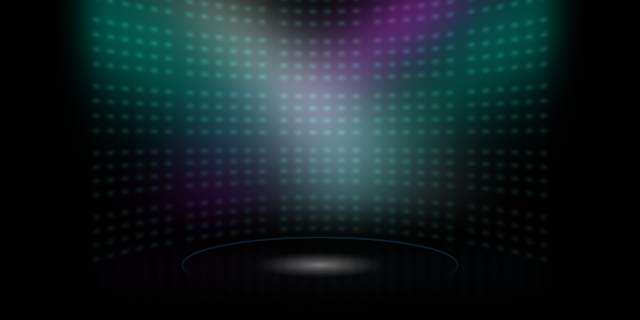
A WebGL 2 fragment shader for this background:

```glsl
#version 300 es
precision highp float;
// A dark stage: soft coloured light beams fall on a curved wall of LED dots,
// above a floor with a thin elliptical ring and a pale spot of light.
// Beams are rotated Gaussians; dots are a grouped grid bent around a horizon.
uniform vec2 u_resolution;
out vec4 outColor;

// Gaussian glow stretched along a rotated axis
float glow(vec2 p, vec2 center, float angle, vec2 radii) {
    float c = cos(angle), s = sin(angle);
    vec2 d = p - center;
    vec2 q = vec2(c * d.x + s * d.y, c * d.y - s * d.x) / radii;
    return exp(-dot(q, q));
}

float hash(vec2 p) {
    return fract(sin(dot(p, vec2(127.1, 311.7))) * 43758.5);
}

// Light falling on the wall
vec3 beams(vec2 p) {
    vec3 teal = vec3(0.0, 0.32, 0.285);
    vec3 light = teal * glow(p, vec2(-0.59, 0.89), -0.65, vec2(0.38, 0.20));
    light += teal * 0.93 * glow(p, vec2(0.58, 0.88), 0.65, vec2(0.40, 0.19));
    light += vec3(0.31, 0.32, 0.30) * glow(p, vec2(-0.25, 0.89), -0.75, vec2(0.33, 0.14));
    light += vec3(0.30, 0.31, 0.37) * glow(p, vec2(0.0, 0.64), 0.0, vec2(0.22, 0.23));
    light += vec3(0.11, 0.19, 0.20) * glow(p, vec2(0.07, 0.42), 0.0, vec2(0.19, 0.21));
    light += vec3(0.05, 0.13, 0.11) * glow(p, vec2(0.24, 0.54), 0.0, vec2(0.20, 0.22));
    light += vec3(0.02, 0.11, 0.12) * glow(p, vec2(-0.27, 0.66), 0.0, vec2(0.20));
    light += vec3(0.31, 0.07, 0.34) * glow(p, vec2(0.28, 0.95), 0.65, vec2(0.30, 0.13));
    light += vec3(0.09, 0.0, 0.11) * glow(p, vec2(-0.34, 0.40), 0.0, vec2(0.18, 0.22));
    light += vec3(0.05, 0.03, 0.04) * glow(p, vec2(0.38, 0.41), 0.0, vec2(0.15, 0.18));
    float sides = 1.0 - smoothstep(0.66, 0.84, abs(p.x));
    return light * sides * smoothstep(0.21, 0.40, p.y);
}

// Five panels of six columns; rows come in groups of four
float ledDots(vec2 p) {
    float panelX = mod(p.x + 0.1465, 0.293) - 0.1465;
    float column = panelX / 0.0452 + 3.0;
    float below = step(p.y, 0.557);
    float bend = 1.0 + mix(0.45, 0.73, below) * p.x * p.x;
    float height = abs(p.y - 0.557) / bend;
    float pitch = mix(0.0378, 0.0322, below);
    float row = mod(height - 0.010, 4.0 * pitch + 0.019) / pitch;
    vec2 cell = (fract(vec2(column, row)) - 0.5) * vec2(0.0452, pitch * bend);
    float inside = step(0.0, column) * step(column, 6.0) * step(row, 4.0);
    inside *= step(abs(p.x), 0.732) * step(0.010, height);
    inside *= 1.0 - below * step(0.292, height);
    vec2 q = cell / vec2(0.0115, 0.0085);
    return inside * exp(-dot(q, q));
}

void main() {
    // Height spans 0 to 1, x is centred
    vec2 p = (gl_FragCoord.xy - vec2(0.5 * u_resolution.x, 0.0)) / u_resolution.y;
    float pixel = 1.0 / u_resolution.y;

    // Wall and its dots
    vec3 color = beams(p);
    float dotFade = mix(0.65, 1.0, smoothstep(0.2, 0.9, p.y));
    color += vec3(0.055, 0.125, 0.115) * ledDots(p) * dotFade;

    // Faint striped reflection on the floor
    float stripes = 0.5 + 0.5 * cos(p.x * 6.28318 / 0.0452);
    float floorFade = smoothstep(0.02, 0.16, p.y) * (1.0 - smoothstep(0.18, 0.27, p.y));
    vec3 tint = mix(vec3(0.025, 0.006, 0.035), vec3(0.008, 0.018, 0.026), smoothstep(-0.4, 0.1, p.x));
    color += tint * (0.4 + 0.6 * stripes) * floorFade * (1.0 - smoothstep(0.55, 0.8, abs(p.x)));

    // Ring, visible mostly at its far side
    vec2 e = (p - vec2(0.0, 0.172)) / vec2(0.43, 0.086);
    float r = length(e);
    float slope = length(e / vec2(0.43, 0.086)) / max(r, 0.001);
    float edge = abs(r - 1.0) / max(slope, 0.001);
    float ring = 1.0 - smoothstep(0.0008, 0.0016 + pixel, edge);
    color += vec3(0.03, 0.11, 0.15) * ring * smoothstep(-0.45, 0.15, e.y);

    // Pale spot on the floor
    float spot = length((p - vec2(0.0, 0.172)) / vec2(0.215, 0.042));
    color += vec3(0.43, 0.42, 0.42) * pow(max(1.0 - spot, 0.0), 1.4);
    color += vec3(0.018) * glow(p, vec2(0.0, 0.15), 0.0, vec2(0.38, 0.08));

    // Tiny grain hides banding
    color += (hash(gl_FragCoord.xy) - 0.5) / 255.0;
    outColor = vec4(clamp(color, 0.0, 1.0), 1.0);
}
```
